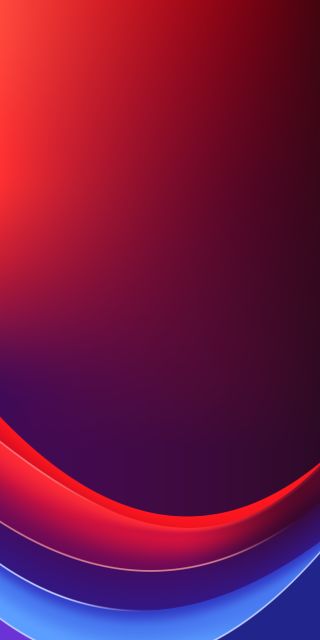
Give the GLSL for this background, as a Shadertoy shader.

```glsl
// Crimson-to-violet backdrop with glossy red and blue waves sweeping along the bottom.

// Wave edges: coefficients of a cubic height across the canvas
#define RIBBON_TOP  vec4(0.349, -0.5226, 0.4190, 0.0316)
#define RIBBON_BASE vec4(0.310, -0.3906, 0.1606, 0.1934)
#define VIOLET_TOP  vec4(0.185, -0.3211, 0.3202, 0.0298)
#define BLUE_TOP    vec4(0.1185, -0.3422, 0.4228, -0.0454)
#define CORNER_TOP  vec4(0.0335, -0.3636, 0.4670, 0.0)
#define LINE_WIDTH  0.0011
#define RED_LIGHT   vec3(1.00, 0.17, 0.21)
#define RED_DEEP    vec3(0.84, 0.05, 0.13)
#define PALE_PINK   vec3(1.00, 0.62, 0.62)
#define PALE_BLUE   vec3(0.76, 0.82, 1.00)

// Signed vertical depth below a wave edge
float depthBelow(vec4 wave, vec2 p) {
    return wave.x + p.x * (wave.y + p.x * (wave.z + p.x * wave.w)) - p.y;
}

// Antialiased coverage of everything below an edge
float cover(float depth) {
    float blur = fwidth(depth);
    return smoothstep(-0.6 * blur, 0.6 * blur, depth);
}

// Thin highlight running along an edge
float rim(float depth) {
    float blur = fwidth(depth);
    return 1.0 - smoothstep(LINE_WIDTH - 0.5 * blur, LINE_WIDTH + 0.8 * blur, abs(depth));
}

// Three colour columns blended by a quadratic across the width
vec3 backdrop(vec2 p) {
    vec3 left = mix(vec3(0.25, 0.04, 0.34), vec3(0.73, 0.10, 0.21), smoothstep(0.37, 0.61, p.y));
    left = mix(left, vec3(1.0, 0.19, 0.19), smoothstep(0.54, 0.74, p.y));
    left += vec3(0.0, 0.10, 0.05) * smoothstep(0.72, 1.0, p.y);
    float fall = clamp((1.0 - p.y) / 0.7, 0.0, 1.0);
    vec3 middle = mix(vec3(0.70, 0.06, 0.11), vec3(0.25, 0.04, 0.26), fall);
    vec3 right = mix(vec3(0.26, 0.02, 0.06), vec3(0.17, 0.04, 0.15), fall);
    float x = p.x;
    return left * (1.0 - x) * (1.0 - 2.0 * x) + middle * 4.0 * x * (1.0 - x)
         + right * x * (2.0 * x - 1.0);
}

void mainImage(out vec4 fragColor, in vec2 fragCoord) {
    vec2 p = fragCoord / iResolution.xy;
    float ribbonTop = depthBelow(RIBBON_TOP, p);
    float ribbonBase = depthBelow(RIBBON_BASE, p);
    float violetTop = depthBelow(VIOLET_TOP, p);
    float blueTop = depthBelow(BLUE_TOP, p);
    float cornerTop = depthBelow(CORNER_TOP, p);
    float toRight = smoothstep(0.55, 0.95, p.x);

    vec3 color = backdrop(p);

    // Bright ribbon, shaded towards its lower edge
    float across = clamp(ribbonTop / max(ribbonTop - ribbonBase, 0.001), 0.0, 1.0);
    vec3 ribbon = mix(vec3(1.0, 0.09, 0.12), RED_DEEP, across * (1.0 - p.x));
    color = mix(color, ribbon, cover(ribbonTop));

    // Red sheet fading down into purple, dark on the right
    float sheetDepth = clamp(ribbonBase / max(ribbonBase - violetTop, 0.001), 0.0, 1.0);
    vec3 sheetBase = mix(vec3(0.42, 0.04, 0.34), vec3(0.22, 0.03, 0.18), toRight);
    vec3 sheetMiddle = mix(vec3(0.82, 0.07, 0.24), vec3(0.34, 0.03, 0.16), toRight);
    vec3 sheet = mix(sheetMiddle, sheetBase, smoothstep(0.25, 1.0, sheetDepth));
    float glow = 1.0 - smoothstep(0.0, mix(0.55, 0.16, smoothstep(0.0, 0.6, p.x)), sheetDepth);
    sheet = mix(sheet, RED_LIGHT, glow * (1.0 - 0.7 * toRight));
    color = mix(color, sheet, cover(ribbonBase));
    color = mix(color, PALE_PINK, rim(ribbonBase) * 0.7 * (1.0 - smoothstep(0.1, 0.4, p.x)));

    // Violet band
    float bandDepth = clamp(violetTop / max(violetTop - blueTop, 0.001), 0.0, 1.0);
    vec3 bandTop = mix(vec3(0.25, 0.05, 0.39), vec3(0.22, 0.04, 0.26), toRight);
    vec3 band = mix(bandTop, vec3(0.20, 0.09, 0.52), bandDepth);
    color = mix(color, band, cover(violetTop));
    color = mix(color, PALE_PINK, rim(violetTop) * 0.75 * (1.0 - smoothstep(0.65, 0.95, p.x)));

    // Blue wave, brighter with depth
    vec3 blue = mix(vec3(0.20, 0.24, 0.78), vec3(0.28, 0.47, 0.94), smoothstep(0.0, 0.03, blueTop));
    blue = mix(blue, vec3(0.36, 0.62, 1.0), smoothstep(0.025, 0.07, blueTop) * (1.0 - toRight));
    color = mix(color, blue, cover(blueTop));
    color = mix(color, PALE_BLUE, rim(blueTop) * (1.0 - smoothstep(0.15, 0.5, p.x)));

    // Corner folds: purple on the left, navy on the right
    vec3 fold = mix(vec3(0.42, 0.20, 0.84), vec3(0.13, 0.14, 0.54), step(0.4, p.x));
    color = mix(color, fold, cover(cornerTop));
    color = mix(color, PALE_BLUE, rim(cornerTop));

    fragColor = vec4(color, 1.0);
}
```
